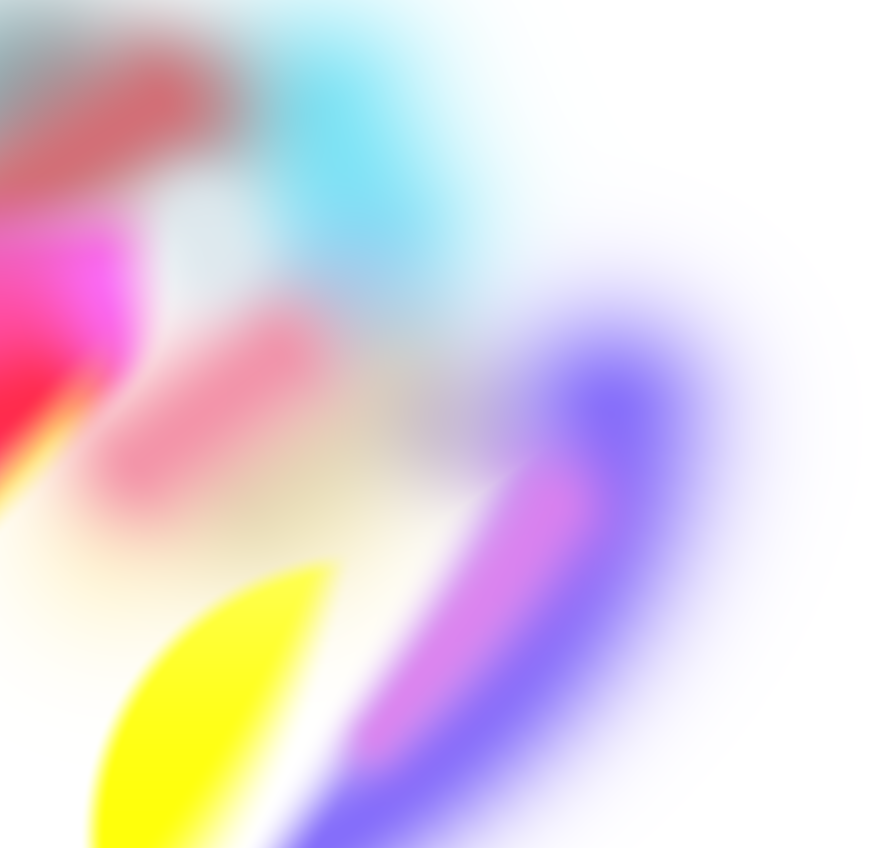
Write a WebGL 1 fragment shader that draws this background.

```glsl
precision highp float;

uniform vec2 u_resolution;

const int CURVE_STEPS = 20;

// Distance to the segment a-b
float segmentDistance(vec2 p, vec2 a, vec2 b) {
  vec2 ab = b - a;
  float t = clamp(dot(p - a, ab) / dot(ab, ab), 0.0, 1.0);
  return length(p - a - ab * t);
}

float falloff(float d) {
  return exp(-d * d);
}

// Soft capsule of colour laid over a base; tint.a is its strength
vec3 paintGlow(vec3 base, vec2 p, vec2 a, vec2 b, float width, vec4 tint) {
  return mix(base, tint.rgb, tint.a * falloff(segmentDistance(p, a, b) / width));
}

vec2 bezier(vec2 a, vec2 bend, vec2 b, float t) {
  return mix(mix(a, bend, t), mix(bend, b, t), t);
}

// Soft curved stroke whose width runs from widths.x to widths.y
float ribbon(vec2 p, vec2 a, vec2 bend, vec2 b, vec2 widths) {
  float nearest = 100.0;
  vec2 start = a;
  for (int i = 1; i <= CURVE_STEPS; i++) {
    float t = float(i) / float(CURVE_STEPS);
    vec2 end = bezier(a, bend, b, t);
    float d = segmentDistance(p, start, end) / mix(widths.x, widths.y, t);
    nearest = min(nearest, d);
    start = end;
  }
  return falloff(nearest);
}

float smoothMax(float a, float b, float k) {
  float h = max(k - abs(a - b), 0.0) / k;
  return max(a, b) + h * h * k * 0.25;
}

// Cyan, grey and russet clouds at the upper left
vec3 paintClouds(vec3 color, vec2 p) {
  color = paintGlow(color, p, vec2(-0.03, 0.87), vec2(0.01, 0.88), 0.14, vec4(0.48, 0.67, 0.70, 0.85));
  color = paintGlow(color, p, vec2(0.375, 0.86), vec2(0.425, 0.74), 0.135, vec4(0.49, 0.90, 0.97, 1.0));
  color = paintGlow(color, p, vec2(0.08, 0.89), vec2(0.235, 0.87), 0.095, vec4(0.60, 0.58, 0.59, 0.7));
  color = paintGlow(color, p, vec2(-0.03, 0.745), vec2(0.185, 0.876), 0.08, vec4(0.83, 0.42, 0.45, 0.95));
  return paintGlow(color, p, vec2(0.42, 0.65), vec2(0.44, 0.62), 0.10, vec4(0.62, 0.78, 0.94, 0.75));
}

// Sand, mauve and rose haze through the middle
vec3 paintHaze(vec3 color, vec2 p) {
  color = paintGlow(color, p, vec2(0.14, 0.37), vec2(0.34, 0.39), 0.13, vec4(1.0, 0.96, 0.78, 0.8));
  color = paintGlow(color, p, vec2(0.30, 0.42), vec2(0.46, 0.52), 0.10, vec4(0.87, 0.83, 0.68, 0.75));
  color = paintGlow(color, p, vec2(0.53, 0.50), vec2(0.57, 0.50), 0.085, vec4(0.75, 0.69, 0.78, 0.6));
  color = paintGlow(color, p, vec2(0.165, 0.456), vec2(0.324, 0.58), 0.085, vec4(0.95, 0.54, 0.64, 0.9));
  return paintGlow(color, p, vec2(0.24, 0.74), vec2(0.25, 0.70), 0.065, vec4(0.87, 0.91, 0.93, 0.85));
}

// Violet sweep with an orchid inner side
vec3 paintSweep(vec3 color, vec2 p) {
  float side = dot(p - vec2(0.296, 0.0), vec2(0.866, -0.499));
  float mask = max(smoothstep(-0.01, 0.07, side), smoothstep(0.37, 0.48, p.y));
  float violet = ribbon(p, vec2(0.72, 0.51), vec2(0.72, 0.215), vec2(0.345, -0.02), vec2(0.127, 0.085));
  float orchid = ribbon(p, vec2(0.65, 0.40), vec2(0.56, 0.27), vec2(0.44, 0.14), vec2(0.075, 0.05));
  color = mix(color, vec3(0.52, 0.43, 0.98), violet * mask);
  return mix(color, vec3(0.87, 0.50, 0.93), 0.9 * orchid * mask);
}

// Hot pink shape with a crisp lower right rim
vec3 paintEmber(vec3 color, vec2 p) {
  float wall = p.x - 0.21;
  float slope = dot(p - vec2(0.0, 0.366), vec2(0.723, -0.69));
  float softness = mix(0.045, 0.10, smoothstep(0.55, 0.70, p.y));
  float alpha = 1.0 - smoothstep(-softness, 0.0, smoothMax(wall, slope, 0.06));
  alpha *= 1.0 - smoothstep(0.69, 0.80, p.y);

  vec3 ember = mix(vec3(1.0, 0.32, 0.68), vec3(0.92, 0.40, 0.76), smoothstep(0.62, 0.74, p.y));
  ember = paintGlow(ember, p, vec2(0.13, 0.66), vec2(0.13, 0.60), 0.075, vec4(0.98, 0.42, 0.98, 0.95));
  ember = paintGlow(ember, p, vec2(-0.02, 0.50), vec2(0.04, 0.52), 0.085, vec4(1.0, 0.17, 0.30, 1.0));
  float rim = smoothstep(-0.09, -0.02, slope) * (1.0 - smoothstep(0.05, 0.16, p.x));
  ember = mix(ember, vec3(1.0, 0.92, 0.45), rim);
  return mix(color, ember, alpha);
}

// Yellow leaf where two discs overlap
vec3 paintLeaf(vec3 color, vec2 p) {
  float leftArc = length(p - vec2(0.438, 0.011)) - 0.339;
  float rightArc = length(p - vec2(-0.861, 0.596)) - 1.295;
  float height = clamp(p.y / 0.34, 0.0, 1.0);
  float alpha = 1.0 - smoothstep(-0.025, 0.005, leftArc);
  alpha *= 1.0 - smoothstep(-mix(0.11, 0.04, height), 0.01, rightArc);
  vec3 yellow = mix(vec3(1.0, 1.0, 0.04), vec3(1.0, 1.0, 0.35), height * height);
  return mix(color, yellow, alpha);
}

void main() {
  vec2 p = gl_FragCoord.xy / u_resolution.y;
  vec3 color = vec3(1.0);
  color = paintClouds(color, p);
  color = paintHaze(color, p);
  color = paintSweep(color, p);
  color = paintEmber(color, p);
  color = paintLeaf(color, p);
  gl_FragColor = vec4(color, 1.0);
}
```
